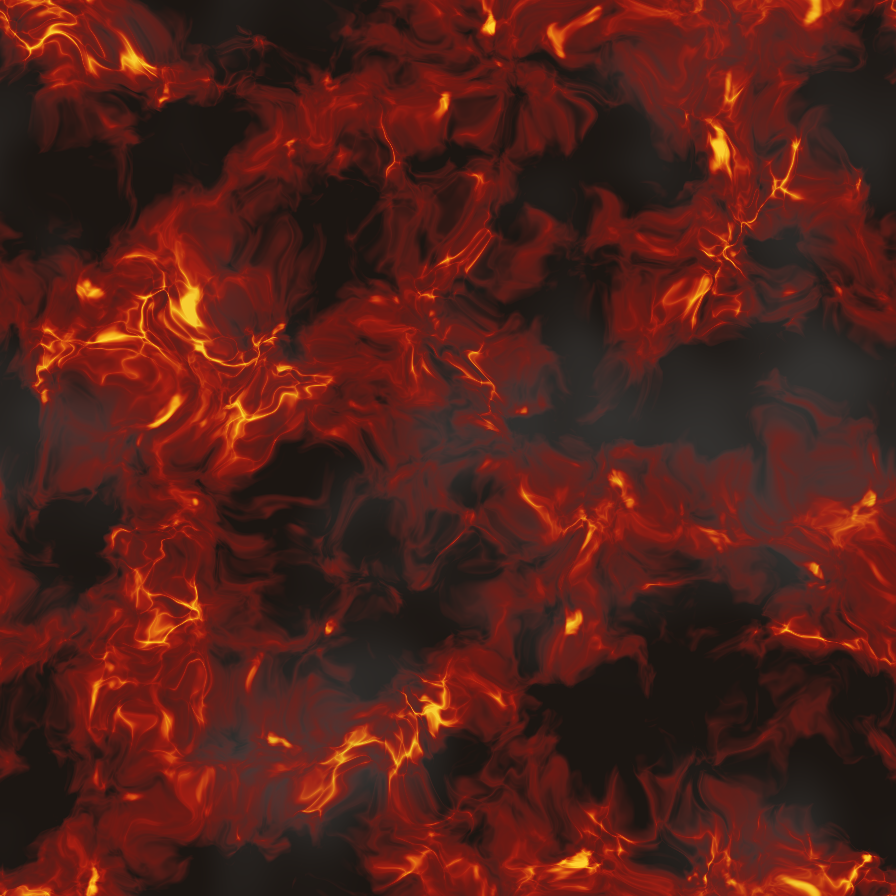
A WebGL 2 fragment shader for this texture:

```glsl
#version 300 es
precision highp float;
precision highp int;
// Tiling fire: a rough noise body sets the heat, ridged wisps and a cellular
// web of filaments add glowing threads, and hot spots burn through to yellow.
// Heat is mapped to an ember ramp, then veiled by thin grey smoke.

#define BODY_FREQ 5.0      // large flame masses per side
#define WISP_FREQ 13.0     // ridged wisps per side
#define WEB_FREQ 18.0      // filament cells per side
#define SPOT_FREQ vec2(19.0, 13.0)
#define SWIRL 0.055        // broad distortion
#define CURL 0.024         // fine distortion
#define WISP_GAIN 0.58
#define WEB_GAIN 2.3
#define SPOT_GAIN 2.3
#define HEAT_BIAS -0.16
#define SMOKE_AMOUNT 0.46

uniform vec2 u_resolution;
out vec4 fragColor;

vec2 hash(vec2 cell, float seed) {
    uvec3 v = uvec3(ivec3(cell, seed)) * 1664525u + 1013904223u;
    v.x += v.y * v.z; v.y += v.z * v.x; v.z += v.x * v.y;
    v ^= v >> 16u;
    v.x += v.y * v.z; v.y += v.z * v.x;
    return vec2(v.xy >> 16u) / 65536.0;
}

float cornerSlope(vec2 cell, vec2 toPoint, vec2 period, float seed) {
    float angle = 6.28319 * hash(mod(cell, period), seed).x;
    return dot(vec2(cos(angle), sin(angle)), toPoint);
}

// Gradient noise that wraps after one unit of uv
float noise(vec2 uv, vec2 period, float seed) {
    vec2 p = uv * period + vec2(0.37, 0.71) * seed;
    vec2 c = floor(p), f = p - c;
    vec2 w = f * f * f * (f * (f * 6.0 - 15.0) + 10.0);
    vec2 e = vec2(1.0, 0.0);
    float low = mix(cornerSlope(c, f, period, seed),
                    cornerSlope(c + e, f - e, period, seed), w.x);
    float high = mix(cornerSlope(c + e.yx, f - e.yx, period, seed),
                     cornerSlope(c + 1.0, f - 1.0, period, seed), w.x);
    return mix(low, high, w.y);
}

float fbm(vec2 uv, vec2 period, int octaves, float seed) {
    float sum = 0.0, gain = 1.0;
    for (int i = 0; i < octaves; i++) {
        sum += gain * noise(uv, period, seed + float(i));
        period *= 2.0;
        gain *= 0.57;
    }
    return sum;
}

// Zero-mean ridges, sharp along the zero lines of the noise
float wisps(vec2 uv, float freq, float seed) {
    float sum = 0.0, gain = 1.0;
    for (int i = 0; i < 4; i++) {
        sum += gain * (0.68 - 4.0 * abs(noise(uv, vec2(freq), seed + float(i))));
        freq *= 2.0;
        gain *= 0.64;
    }
    return sum;
}

// Wrapping cellular noise: gap between the two nearest points, zero on borders
float cellGap(vec2 uv, float freq, float seed) {
    vec2 p = uv * freq, c = floor(p);
    float nearest = 9.0, second = 9.0;
    for (int y = -1; y <= 1; y++)
    for (int x = -1; x <= 1; x++) {
        vec2 cell = c + vec2(x, y);
        float d = length(cell + hash(mod(cell, freq), seed) - p);
        second = min(second, max(nearest, d));
        nearest = min(nearest, d);
    }
    return second - nearest;
}

float rise(float a, float b, float x) { return clamp((x - a) / (b - a), 0.0, 1.0); }

vec3 emberColor(float heat) {
    vec3 c = mix(vec3(0.10, 0.075, 0.06), vec3(0.335, 0.10, 0.08), rise(-1.0, -0.15, heat));
    c = mix(c, vec3(0.46, 0.09, 0.065), rise(-0.15, 0.64, heat));
    c = mix(c, vec3(0.66, 0.11, 0.065), rise(0.64, 1.25, heat));
    c = mix(c, vec3(0.85, 0.32, 0.07), rise(1.25, 1.9, heat));
    c = mix(c, vec3(0.95, 0.62, 0.08), rise(1.9, 2.6, heat));
    return mix(c, vec3(1.0, 0.82, 0.18), rise(2.6, 3.4, heat));
}

void main() {
    vec2 uv = gl_FragCoord.xy / u_resolution;

    // Two layers of distortion, gentle enough to keep the grain
    vec2 q = uv + SWIRL * vec2(fbm(uv, vec2(5.0), 3, 10.0), fbm(uv, vec2(5.0), 3, 20.0));
    vec2 r = q + CURL * vec2(fbm(q, vec2(16.0), 3, 30.0), fbm(q, vec2(16.0), 3, 40.0));

    // Flame body, flattened at the top so that threads carry the highlights
    float body = fbm(r, vec2(BODY_FREQ), 6, 50.0) / 0.25;
    float flame = smoothstep(-1.3, 0.5, body);
    float wisp = wisps(r, WISP_FREQ, 60.0);
    float heat = 0.82 * (body - 0.45 * max(body - 0.4, 0.0)) + HEAT_BIAS;
    heat += WISP_GAIN * wisp * mix(0.4, 1.0, flame);

    // Filaments at two scales, broken up into short glowing runs
    float coarse = cellGap(r, WEB_FREQ, 70.0), fine = cellGap(r, 2.0 * WEB_FREQ, 71.0);
    float web = exp(-11.0 * coarse) + 0.45 * exp(-8.0 * fine);
    float glow = smoothstep(0.0, 0.5, fbm(q, vec2(6.0), 4, 80.0));
    heat += WEB_GAIN * web * glow * mix(0.25, 1.0, flame);

    // Upright hot spots
    float spot = smoothstep(0.32, 0.66, fbm(q, SPOT_FREQ, 3, 90.0));
    heat += SPOT_GAIN * spot * flame * (0.8 + 0.25 * wisp);

    // Smoke veil, thinner over the brightest fire
    float smoke = 0.04 + SMOKE_AMOUNT * smoothstep(-0.2, 0.65, fbm(uv, vec2(3.0), 3, 100.0));
    smoke *= 1.0 - 0.8 * rise(-0.4, 1.3, heat);
    fragColor = vec4(mix(emberColor(heat), vec3(0.31, 0.32, 0.32), smoke), 1.0);
}
```
